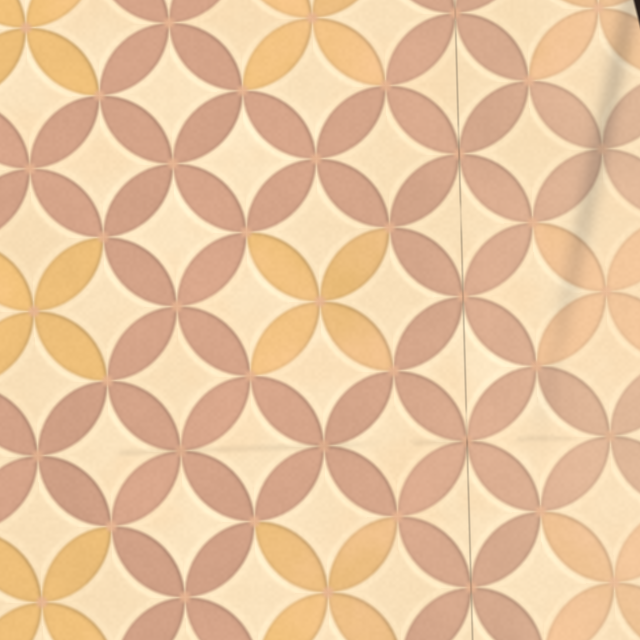
Write a Shadertoy shader that draws this pattern.

```glsl
// Worn cement tiles: a slightly tilted lattice of overlapping circles whose lenses
// form four-petal flowers; every second flower across and down is ochre, the rest rose.
// Petals come from a folded circle distance; seams, relief, noise and a shadow add wear.

#define ORIGIN vec2(0.500, 0.529)     // centre of one ochre flower
#define ACROSS vec2(0.2236, 0.0077)   // step to the next flower sideways
#define UPWARD vec2(-0.0062, 0.2243)  // step to the next flower upwards
#define FORESHORTEN 0.0065            // rows crowd together towards the top
#define CREAM vec3(0.98, 0.885, 0.735)
#define ROSE vec3(0.835, 0.642, 0.535)
#define OCHRE vec3(0.94, 0.755, 0.48)
#define PEACH vec3(0.95, 0.765, 0.59)
#define RELIEF 0.13                   // strength of the pressed edges
#define EDGE_SOFTNESS 0.016
#define SEAM_WIDTH 0.0065

float hash(vec2 p) {
    return fract(sin(dot(p, vec2(127.1, 311.7))) * 43758.5453);
}

float valueNoise(vec2 p) {
    vec2 i = floor(p), f = fract(p);
    f = f * f * (3.0 - 2.0 * f);
    return mix(mix(hash(i), hash(i + vec2(1, 0)), f.x),
               mix(hash(i + vec2(0, 1)), hash(i + vec2(1, 1)), f.x), f.y);
}

float fbm(vec2 p) {
    float sum = 0.0, amplitude = 0.5;
    for (int i = 0; i < 4; i++) {
        sum += amplitude * valueNoise(p);
        p = p * 2.03 + 7.1;
        amplitude *= 0.5;
    }
    return sum;
}

// Signed distance to the nearest petal, negative inside, with normal and petal id.
float petalDistance(vec2 q, out vec2 normal, out vec2 id) {
    vec2 centre = floor(q) + 0.5;
    vec2 f = q - centre;
    vec2 side = abs(f.x) > abs(f.y) ? vec2(f.x < 0.0 ? -1.0 : 1.0, 0.0)
                                    : vec2(0.0, f.y < 0.0 ? -1.0 : 1.0);
    vec2 fromNeighbour = f - side;
    id = floor(2.0 * centre + side + 0.5);
    normal = normalize(fromNeighbour);
    return length(fromNeighbour) - sqrt(0.5);
}

// Coverage of a thin line where x is zero.
float line(float x, float width, float aa) {
    return 1.0 - smoothstep(width - aa, width + aa, abs(x));
}

void mainImage(out vec4 fragColor, in vec2 fragCoord) {
    vec2 p = fragCoord / iResolution.y;
    float pixel = 1.0 / iResolution.y;

    // Flower coordinates, then the diagonal grid whose cell edges carry petals
    vec2 flower = inverse(mat2(ACROSS, UPWARD)) * (p - ORIGIN);
    flower.y += FORESHORTEN * flower.y * flower.y;
    vec2 q = vec2(flower.x + flower.y, flower.x - flower.y);
    vec2 normal, id;
    float d = petalDistance(q, normal, id);
    float aa = EDGE_SOFTNESS + pixel / length(ACROSS);
    float petal = 1.0 - smoothstep(-aa, aa, d);

    // Light falls from the upper right into the pressed petals
    vec2 outward = vec2(normal.x + normal.y, normal.x - normal.y) * sqrt(0.5);
    float facing = dot(outward, normalize(vec2(1.0, 0.6)));

    // Petal colours, patchy and fading to the right
    float blotch = fbm(p * 9.0 + 3.0);
    float fade = smoothstep(0.2, 1.0, p.x);
    vec2 fold = abs(mod(flower + 1.0, 2.0) - 1.0);
    float isOchre = 1.0 - smoothstep(0.49, 0.51, max(fold.x, fold.y));
    vec3 ochre = mix(OCHRE, PEACH, clamp(fade + 1.2 * (blotch - 0.5), 0.0, 1.0));
    vec3 rose = mix(ROSE, vec3(0.87, 0.71, 0.59), 0.75 * fade * fade);
    vec3 glaze = mix(rose, ochre, isOchre);
    glaze *= 0.985 + 0.03 * hash(id) + 0.08 * (blotch - 0.47);
    glaze *= 1.0 - RELIEF * (0.45 + 0.8 * max(facing, 0.0)) * exp(-pow(d / 0.03, 2.0));

    // Cream ground with warm stains and bright lower-left rims
    vec3 ground = CREAM + vec3(0.02, 0.035, 0.05) * (fbm(p * 5.0) - 0.45) * 2.0;
    ground = mix(ground, vec3(0.98, 0.85, 0.68), 0.4 * smoothstep(0.45, 0.7, blotch));
    float rim = exp(-pow((d - 0.045) / 0.03, 2.0));
    ground += RELIEF * rim * (0.25 + 0.4 * max(-facing, 0.0)) * vec3(0.5, 0.7, 0.75);
    vec3 color = mix(ground, glaze, petal);

    // Glaze pooled where petal tips meet
    float tip = length(q - floor(q + 0.5));
    color = mix(color, vec3(0.91, 0.71, 0.57), 0.85 * (1.0 - smoothstep(0.02, 0.085, tip)));

    // Seams between slabs four flowers wide
    vec2 seam = mod(flower - vec2(1.0, -1.0) + 2.0, 4.0) - 2.0;
    float seamAa = pixel / length(ACROSS);
    float worn = smoothstep(0.25, 0.5, valueNoise(p * 24.0));
    color *= 1.0 - 0.22 * (0.4 + 0.6 * worn) * line(seam.x, SEAM_WIDTH, seamAa);
    color *= 1.0 - 0.05 * worn * line(seam.y, 3.0 * SEAM_WIDTH, 3.0 * seamAa);

    // Pale veil, slanted shadow and dark sliver at the right border
    color = mix(color, vec3(0.97, 0.85, 0.7), 0.22 * smoothstep(0.78, 1.0, p.x));
    float offset = p.x - 0.853 - 0.214 * (p.y - 0.375);
    float streak = exp(-pow(offset / 0.018, 2.0)) * smoothstep(0.2, 0.8, p.y);
    color *= 1.0 - 0.16 * streak * vec3(0.95, 0.9, 0.8);
    float sliver = p.x - 0.99 - 0.25 * (1.0 - p.y);
    color = mix(color, vec3(0.16, 0.12, 0.1), smoothstep(-0.003, 0.003, sliver));

    // Fine grain, fixed to the canvas
    color += 0.018 * (valueNoise(p * 190.0) - 0.5);
    fragColor = vec4(clamp(color, 0.0, 1.0), 1.0);
}
```
